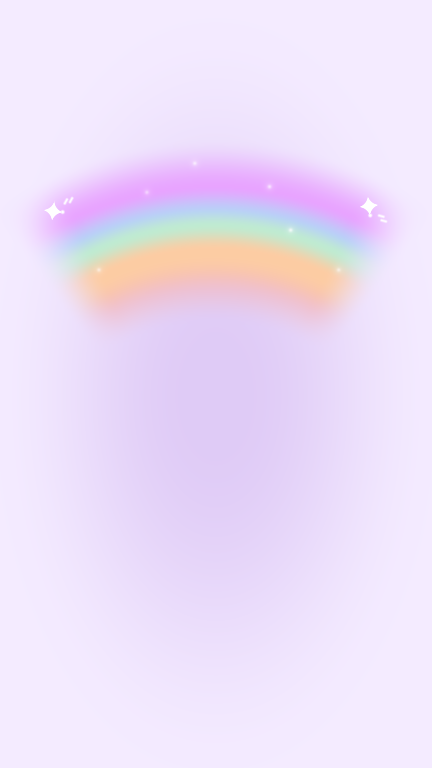
Give the GLSL for this background, as a Shadertoy shader.

```glsl
// A soft pastel rainbow with white sparkles over a lavender glow.

float hash(float n) {
    return fract(sin(n * 12.9898) * 43758.5453);
}

mat2 rotate(float a) {
    return mat2(cos(a), sin(a), -sin(a), cos(a));
}

float segment(vec2 p, vec2 a, vec2 b) {
    vec2 d = b - a;
    return length(p - a - d * clamp(dot(p - a, d) / dot(d, d), 0.0, 1.0));
}

// Colour across the arch, from the inner peach rim to the violet rim
vec3 rainbowColor(float r) {
    vec3 c = mix(vec3(0.95, 0.73, 0.76), vec3(0.99, 0.80, 0.64), smoothstep(0.52, 0.61, r));
    c = mix(c, vec3(0.75, 0.92, 0.82), smoothstep(0.62, 0.68, r));
    c = mix(c, vec3(0.72, 0.82, 0.97), smoothstep(0.675, 0.72, r));
    return mix(c, vec3(0.91, 0.64, 1.0), smoothstep(0.705, 0.77, r));
}

// Four-pointed star with a dot and two small strokes beside it
float sparkle(vec2 p, float angle) {
    p = p * rotate(angle);
    float soft = max(0.003, 0.75 / iResolution.x);

    vec2 q = abs(p * rotate(-0.12));
    float star = pow(pow(q.x, 0.6) + pow(q.y, 0.6), 1.0 / 0.6) - 0.025;
    float spot = length(p - vec2(0.022, -0.002)) - 0.004;
    float strokes = 1.0;
    for (int i = 0; i < 2; i++) {
        vec2 foot = vec2(0.027 + 0.012 * float(i), 0.018 + 0.003 * float(i));
        strokes = min(strokes, segment(p, foot, foot + vec2(0.005, 0.009)) - 0.0025);
    }
    return smoothstep(soft, -soft, min(star, min(spot, strokes)));
}

void mainImage(out vec4 fragColor, in vec2 fragCoord) {
    vec2 p = fragCoord / iResolution.x; // canvas width is 1

    // Lavender oval glow
    float oval = length((p - vec2(0.5, 0.86)) / vec2(0.5, 0.85));
    vec3 color = mix(vec3(0.875, 0.795, 0.965), vec3(0.955, 0.92, 1.0),
                     smoothstep(0.1, 1.05, oval));

    // Rainbow arch, fading at both rims and at its ends
    vec2 arch = p - vec2(0.495, 0.579);
    float radius = length(arch);
    float side = abs(arch.x) / max(radius, 0.001);
    float cover = smoothstep(0.45, 0.58, radius)
                * (1.0 - smoothstep(0.76, 0.88, radius))
                * (1.0 - smoothstep(0.41, 0.59, side))
                * step(0.0, arch.y);
    color = mix(color, rainbowColor(radius), cover);

    // Glints strewn along the arch
    float light = 0.0;
    for (int i = 0; i < 6; i++) {
        float n = float(i);
        float a = n * 0.62832;
        vec2 glint = vec2(0.229 + 0.111 * n + 0.062 * float(i == 3),
                          1.153 + 0.231 * sin(a) + 0.046 * sin(2.0 * a));
        float d = length(p - glint);
        float glow = 0.7 * exp(-d * d / 0.00002) + 0.25 * exp(-d * d / 0.00012);
        light += glow * mix(0.5, 0.9, hash(n + 1.0));
    }

    // Sparkles at both ends
    light = max(light, sparkle(p - vec2(0.123, 1.289), 0.0));
    light = max(light, sparkle(p - vec2(0.854, 1.301), -1.34));
    color = mix(color, vec3(1.0), clamp(light, 0.0, 1.0));

    fragColor = vec4(color, 1.0);
}
```
